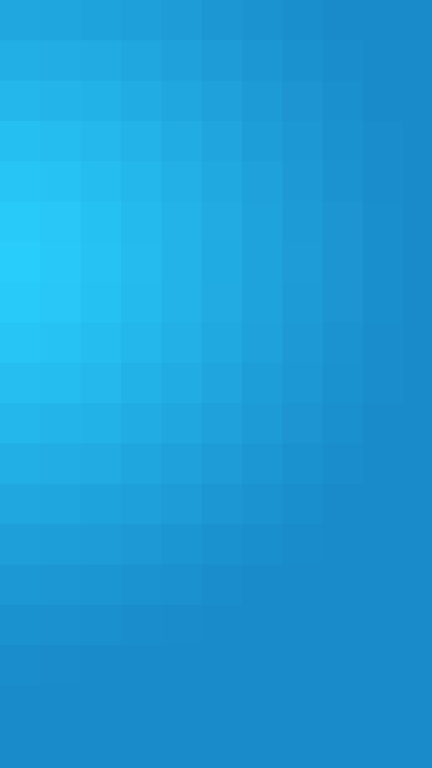
Give the GLSL for this background, as a Shadertoy shader.

```glsl
// Draws a blue backdrop of square tiles lit by a round cyan glow at the left edge.

const vec3 DEEP_BLUE = vec3(0.098, 0.541, 0.792);
const vec3 BRIGHT_CYAN = vec3(0.163, 0.812, 0.995);

// Lengths are fractions of the canvas height, measured from the top left.
const float TILE_SIZE = 0.0525;
const vec2 GLOW_CENTER = vec2(0.0, 0.341);
const float GLOW_RADIUS = 0.5625;

// Center of the tile holding p, blended over edgeWidth at the tile borders.
vec2 tileCenter(vec2 p, float size, float edgeWidth) {
    vec2 shifted = p / size - 0.5;
    vec2 border = (fract(shifted) - 0.5) * size / edgeWidth;
    return (floor(shifted) + 0.5 + clamp(border + 0.5, 0.0, 1.0)) * size;
}

// Round falloff: halfway between a linear and a smooth ramp.
float radialGlow(vec2 p, vec2 center, float radius) {
    float ramp = clamp(1.0 - distance(p, center) / radius, 0.0, 1.0);
    return mix(ramp, smoothstep(0.0, 1.0, ramp), 0.5);
}

void mainImage(out vec4 fragColor, in vec2 fragCoord) {
    vec2 p = vec2(fragCoord.x, iResolution.y - fragCoord.y) / iResolution.y;
    float pixel = 1.0 / iResolution.y;

    // Each tile takes the glow found at its center.
    vec2 tile = tileCenter(p, TILE_SIZE, pixel);
    float glow = radialGlow(tile, GLOW_CENTER, GLOW_RADIUS);

    fragColor = vec4(mix(DEEP_BLUE, BRIGHT_CYAN, glow), 1.0);
}
```
